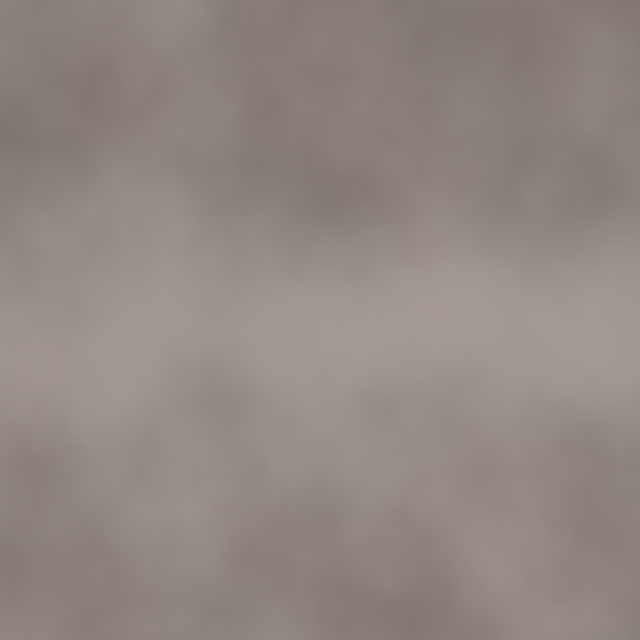
Give the GLSL for this texture, as a WebGL 1 fragment shader.

```glsl
precision highp float;
// Soft warm-grey clouded haze with a pale, ragged horizontal band.

uniform vec2 u_resolution;

#define CLOUD_SCALE 4.0
#define CLOUD_CONTRAST 0.075
#define BAND_CENTER 0.47
#define BAND_WIDTH 0.17
#define BAND_LIFT 0.09
#define BAND_RAGGEDNESS 0.13
#define BASE_TONE -0.036
#define TOP_SHADE 0.025
#define TONE_CEILING 0.064
#define TINT_AMOUNT 0.016
#define MID_GREY vec3(0.580, 0.541, 0.518)

// Unit gradient direction for a lattice cell
vec2 cellGradient(vec2 cell) {
  float angle = 6.2831853 * fract(sin(dot(cell, vec2(127.1, 311.7))) * 43758.547);
  return vec2(cos(angle), sin(angle));
}

// Gradient noise with quintic interpolation
float gradientNoise(vec2 p) {
  vec2 cell = floor(p);
  vec2 f = p - cell;
  vec2 w = f * f * f * (f * (f * 6.0 - 15.0) + 10.0);
  vec2 e = vec2(1.0, 0.0);
  float a = dot(cellGradient(cell), f);
  float b = dot(cellGradient(cell + e.xy), f - e.xy);
  float c = dot(cellGradient(cell + e.yx), f - e.yx);
  float d = dot(cellGradient(cell + e.xx), f - e.xx);
  return mix(mix(a, b, w.x), mix(c, d, w.x), w.y);
}

// Layered noise, each octave rotated to hide the lattice
float cloudNoise(vec2 p) {
  mat2 turn = mat2(0.8, 0.6, -0.6, 0.8);
  float sum = 0.0;
  float amplitude = 1.0;
  for (int octave = 0; octave < 5; octave++) {
    sum += amplitude * gradientNoise(p);
    p = turn * p * 2.03 + 7.3;
    amplitude *= 0.45;
  }
  return sum;
}

// Smooth minimum with a rounded knee
float softMin(float a, float b, float knee) {
  float h = max(knee - abs(a - b), 0.0) / knee;
  return min(a, b) - h * h * knee * 0.25;
}

void main() {
  vec2 uv = gl_FragCoord.xy / u_resolution;

  // Pale band whose edges wander with the clouds
  float drift = cloudNoise(uv * vec2(3.2, 2.4) + 21.7);
  float offset = (uv.y - BAND_CENTER + BAND_RAGGEDNESS * drift) / BAND_WIDTH;
  float band = exp(-offset * offset);

  // Cloud tone, flattened where it reaches the brightest haze
  float clouds = cloudNoise(uv * CLOUD_SCALE + 3.4);
  float tone = BASE_TONE + BAND_LIFT * band - TOP_SHADE * (uv.y - 0.5);
  tone += CLOUD_CONTRAST * clouds * (1.0 - 0.55 * band);
  tone = softMin(tone, TONE_CEILING, 0.03);

  // Faint drifts of cool green and warm ochre
  float coolness = gradientNoise(uv * 3.0 + 41.2);
  float warmth = gradientNoise(uv * 4.0 + 63.8);
  vec3 tint = coolness * vec3(-0.6, 0.2, 0.3) + warmth * vec3(0.1, 0.1, -0.5);

  vec3 color = MID_GREY + tone * vec3(0.97, 1.03, 1.03) + TINT_AMOUNT * tint;
  gl_FragColor = vec4(color, 1.0);
}
```
